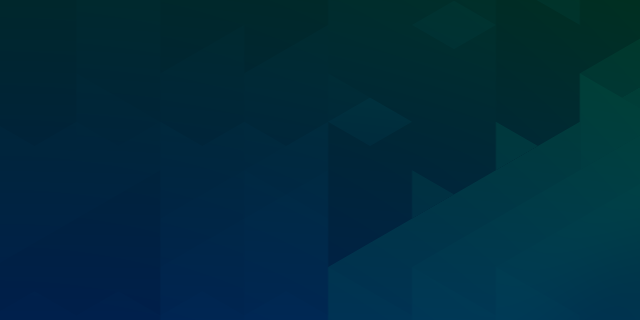
Reproduce this background procedurally as a WebGL 1 fragment shader.

```glsl
precision highp float;
// Draws dark teal, blue and green isometric panels over a soft four-corner gradient.

uniform vec2 u_resolution;

#define COLUMN_WIDTH 0.2622
#define ROW_HEIGHT 0.1513
#define GRID_LEFT -0.0234
#define GRID_TOP 0.922
#define TOP_LEFT vec3(0.0, 0.153, 0.172)
#define TOP_RIGHT vec3(0.0, 0.186, 0.128)
#define BOTTOM_LEFT vec3(0.0, 0.116, 0.288)
#define BOTTOM_RIGHT vec3(0.0, 0.156, 0.280)
#define COOL_LIGHT vec3(0.0, 0.037, 0.050)
#define TEAL_LIGHT vec3(0.0, 0.056, 0.064)
#define STAIR_LIGHT vec3(0.0, 0.080, 0.050)

// Smooth step one pixel wide, in grid units.
float side(float d) {
  return clamp(d * ROW_HEIGHT * u_resolution.y + 0.5, 0.0, 1.0);
}

// Columns from first up to last.
float span(vec2 p, float first, float last) {
  return side(p.x - first) * side(last - p.x);
}

// Area below a rising or a falling diagonal; y points down in the grid.
float rise(vec2 p, float n) { return side(p.x + p.y - n); }
float fall(vec2 p, float n) { return side(p.y - p.x - n); }

// Area below a V or a roof in every column.
float fold(vec2 p) { return 0.5 - abs(fract(p.x) - 0.5); }
float notch(vec2 p, float row) { return side(p.y - row - fold(p)); }
float gable(vec2 p, float row) { return side(p.y - row + fold(p)); }

float rhombus(vec2 p, vec2 center) {
  vec2 d = abs(p - center);
  return side(0.5 - d.x - d.y);
}

// Faint facets of the left half.
float leftPanels(vec2 p) {
  float light = span(p, 0.0, 4.0) * (0.22 * notch(p, 2.0) + 0.15 * gable(p, 6.0));
  light += span(p, 2.0, 4.0) * (0.06 * notch(p, 2.0) + 0.12 * rise(p, 7.0));
  light -= 0.14 * span(p, 0.0, 2.0) * rise(p, 5.0);
  light += span(p, 1.0, 2.0) * (0.18 * (1.0 - smoothstep(0.0, 3.0, p.y))
         + 0.12 * fall(p, 0.0) * (1.0 - notch(p, 2.0)));
  // Slanted tops that fade on the way down.
  float fade = 1.0 - 0.6 * smoothstep(1.0, 3.0, p.y);
  for (int i = 2; i < 4; i++) {
    float column = float(i);
    float gain = 0.22 + 0.1 * (column - 2.0);
    light += gain * fade * span(p, column, column + 1.0) * rise(p, column + 1.0);
  }
  // Wide roof reaching across two columns.
  light += 0.1 * span(p, 2.0, 4.0) * rise(p, 6.0);
  return light + 0.08 * span(p, 3.0, 4.0) * fall(p, 0.0);
}

// Facets hanging from the top of the middle and right columns.
float upperPanels(vec2 p) {
  float light = 0.22 * span(p, 4.0, 6.0) * (1.0 - smoothstep(0.0, 3.0, p.y));
  light += 0.17 * span(p, 4.0, 5.0) * fall(p, -3.0) * (1.0 - notch(p, 2.0));
  light += rhombus(p, vec2(4.5, 2.0)) * (0.36 - 0.16 * smoothstep(1.6, 2.5, p.y));
  light += rhombus(p, vec2(5.5, 0.0)) * 0.3;
  return light + 0.4 * span(p, 6.0, 7.0) * (1.0 - fall(p, -7.0));
}

// Bright staircase climbing to the right.
float stairs(vec2 p) {
  float bands = 0.0;
  for (int i = 0; i < 3; i++) {
    float k = float(i);
    float column = 4.0 + k;
    float gain = i == 0 ? 0.8 : 0.22 - 0.07 * k;
    bands += gain * side(p.x - column) * rise(p, 9.0 + k);
    bands += 0.09 * span(p, column, column + 1.0) * fall(p, 5.0 - column);
  }
  // Dimmer, bluer lower right corner.
  bands -= 0.45 * smoothstep(11.0, 13.5, p.x + p.y) * smoothstep(5.5, 7.5, p.x);

  float steps = 0.0;
  for (int i = 5; i < 7; i++) {
    float column = float(i);
    float gain = 0.55 + 0.2 * (column - 5.0);
    steps = max(steps, gain * span(p, column, column + 1.0) * notch(p, 8.0 - column)
          * (1.0 - rise(p, 9.0)));
  }
  float tip = side(p.x - 7.0) * (0.5 * rise(p, 8.0) + 0.4 * fall(p, -6.0))
            * (1.0 - rise(p, 10.0));
  return max(bands, max(steps, tip));
}

void main() {
  vec2 uv = gl_FragCoord.xy / u_resolution;
  vec2 point = gl_FragCoord.xy / u_resolution.y;
  vec2 grid = vec2((point.x - GRID_LEFT) / COLUMN_WIDTH,
                   (GRID_TOP - point.y) / ROW_HEIGHT);

  // Green gathers towards the right edge.
  float across = uv.x * uv.x;
  vec3 color = mix(mix(BOTTOM_LEFT, BOTTOM_RIGHT, across),
                   mix(TOP_LEFT, TOP_RIGHT, across), uv.y);
  color += COOL_LIGHT * leftPanels(grid);
  color += TEAL_LIGHT * upperPanels(grid);
  color += STAIR_LIGHT * stairs(grid);
  gl_FragColor = vec4(color, 1.0);
}
```
